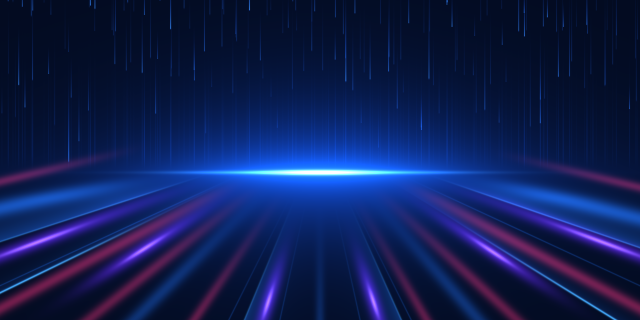
This background is drawn by a WebGL 1 fragment shader. Its source:

```glsl
precision highp float;
// A glowing blue horizon under falling streaks of light, with coloured beams
// fanning over a dark floor. Beams are signed distances to lines through one
// vanishing point; streaks are hashed columns; the flare is a sum of falloffs.

uniform vec2 u_resolution;

#define HORIZON 0.461
#define VANISH_Y 0.57
#define RAIN_LAYERS 4
#define RAIN_COLUMNS 21.0
#define RAIN_GAIN 0.75
#define GLOW_GAIN 1.0
#define BEAM_GAIN 1.0

const vec3 NIGHT = vec3(0.010, 0.040, 0.120);
const vec3 AMBIENT = vec3(0.025, 0.085, 0.240);
const vec3 BLUE = vec3(0.050, 0.240, 0.680);
const vec3 STEEL = vec3(0.060, 0.210, 0.440);
const vec3 CYAN = vec3(0.300, 0.720, 0.950);
const vec3 RED = vec3(0.430, 0.070, 0.160);
const vec3 VIOLET = vec3(0.270, 0.070, 0.600);
const vec3 LILAC = vec3(0.450, 0.350, 0.550);

float hash(vec2 p) {
  return fract(sin(dot(p, vec2(127.1, 311.7))) * 43758.5453);
}

float bell(float d, float width) {
  d /= width;
  return exp(-d * d);
}

// Signed distance to a mirrored ray, positive outward.
// q is (x, drop below the vanishing point); slopes are (left, right).
float rayDistance(vec2 q, vec2 slopes) {
  float slope = q.x < 0.0 ? slopes.x : slopes.y;
  return (abs(q.x) - slope * q.y) * inversesqrt(1.0 + slope * slope);
}

// Bright edge with a soft sheet of light on its positive side.
float sheet(float d, float width) {
  return smoothstep(-0.003, 0.003, d) * exp(-max(d, 0.0) / width);
}

// Violet beam with a pale spark at distance peak from the vanishing point.
vec3 sparkBeam(float d, float r, float peak, float spread) {
  vec3 body = VIOLET * bell(d, 0.021) * bell(r - peak, spread);
  return body + LILAC * bell(d, 0.006) * bell(r - peak, spread * 0.32);
}

vec3 rain(vec2 p) {
  vec3 light = vec3(0.0);
  float width = max(0.0017, 0.5 / u_resolution.y);
  for (int i = 0; i < RAIN_LAYERS; i++) {
    float layer = float(i);
    float column = p.x * RAIN_COLUMNS + layer * 0.37;
    vec2 id = vec2(floor(column), layer * 17.0 + 3.0);
    float offset = (fract(column) - mix(0.15, 0.85, hash(id))) / RAIN_COLUMNS;
    float head = mix(0.49, 1.02, sqrt(hash(id + 5.3)));
    float tail = mix(0.07, 0.32, hash(id + 9.1));
    float t = (p.y - head) / tail;
    float fade = smoothstep(0.0, 0.03, t) * pow(clamp(1.0 - t, 0.0, 1.0), 1.5);
    float power = mix(0.2, 1.0, pow(hash(id + 2.7), 2.0));
    vec3 tint = mix(vec3(0.08, 0.27, 0.75), vec3(0.25, 0.60, 0.95), fade * fade * power);
    light += tint * bell(offset, width) * fade * power;
    // Faint thread that carries the streak down to the horizon
    light += BLUE * bell(offset, width) * 0.22 * power * bell(p.y - 0.55, 0.16);
  }
  return light * smoothstep(HORIZON, HORIZON + 0.06, p.y);
}

vec3 beams(vec2 p) {
  vec2 q = vec2(p.x, VANISH_Y - p.y);
  float r = length(q);
  float reach = smoothstep(0.18, 0.72, r);
  vec3 light = vec3(0.0);

  // Red beams
  float red = bell(rayDistance(q, vec2(1.87)), 0.019);
  red += 0.85 * bell(rayDistance(q, vec2(1.27, 1.08)), 0.018);
  red += 0.85 * bell(rayDistance(q, vec2(0.69, 0.585)), 0.016);
  light += RED * red * reach;

  // Violet beams with sparks
  light += sparkBeam(rayDistance(q, vec2(2.70)), r, 0.94, 0.36);
  light += sparkBeam(rayDistance(q, vec2(1.58, 1.51)), r, 0.65, 0.20);
  light += sparkBeam(rayDistance(q, vec2(0.315, 0.326)), r, 0.54, 0.13);

  // Broad blue beams
  float blue = 1.1 * bell(rayDistance(q, vec2(4.52, 3.96)), 0.026);
  blue += 0.7 * bell(rayDistance(q, vec2(1.02, 0.87)), 0.022);
  blue += 0.6 * bell(q.x, 0.014);
  light += STEEL * blue * reach;

  // Sheets lit from one edge
  float outer = rayDistance(q, vec2(3.07, 2.90));
  float inner = -rayDistance(q, vec2(0.415, 0.447));
  float middle = rayDistance(q, vec2(2.06, 1.62));
  float sheets = 0.8 * sheet(outer, 0.06) + 0.75 * sheet(inner, 0.045);
  sheets += 0.4 * sheet(middle, 0.025);
  light += STEEL * sheets * reach;
  light += CYAN * 0.75 * bell(middle, 0.0035) * smoothstep(0.45, 1.05, r);
  light += CYAN * 0.25 * (bell(outer, 0.003) + bell(inner, 0.003)) * reach;

  // Fine lines between the beams
  for (int i = 0; i < 3; i++) {
    float slope = 0.22 + 0.28 * float(i) + 0.69 * float(i / 2) * 2.0;
    light += STEEL * 0.45 * bell(rayDistance(q, vec2(slope)), 0.0025) * reach;
  }
  light *= smoothstep(HORIZON + 0.005, HORIZON - 0.09, p.y);

  // Red arcs that rise past the horizon at both sides
  float arc = (p.x < 0.0 ? 0.432 : 0.414) + 0.24 * (1.0 - abs(p.x));
  light += RED * 0.85 * bell(p.y - arc, 0.015) * smoothstep(0.52, 1.0, abs(p.x));
  return light * BEAM_GAIN;
}

vec3 horizonGlow(vec2 p) {
  float dy = p.y - HORIZON;
  float h = abs(dy);
  vec3 light = AMBIENT * exp(-h / 0.20) * bell(p.x, 1.1);
  light += BLUE * exp(-h / 0.135) * bell(p.x, 0.48);
  light += vec3(0.05, 0.28, 0.50) * exp(-h / 0.025) * bell(p.x, 0.30);
  // Thin flare, cyan at the wings and white in the middle
  light += CYAN * 0.8 * bell(dy, 0.0055) * bell(p.x, 0.36);
  light += vec3(0.9, 0.8, 0.6) * bell(dy, 0.008) * bell(p.x, 0.15);
  return light * GLOW_GAIN;
}

void main() {
  vec2 p = gl_FragCoord.xy / u_resolution.y;
  p.x -= 0.5 * u_resolution.x / u_resolution.y;
  vec3 color = NIGHT + horizonGlow(p) + rain(p) * RAIN_GAIN + beams(p);
  gl_FragColor = vec4(min(color, 1.0), 1.0);
}
```
